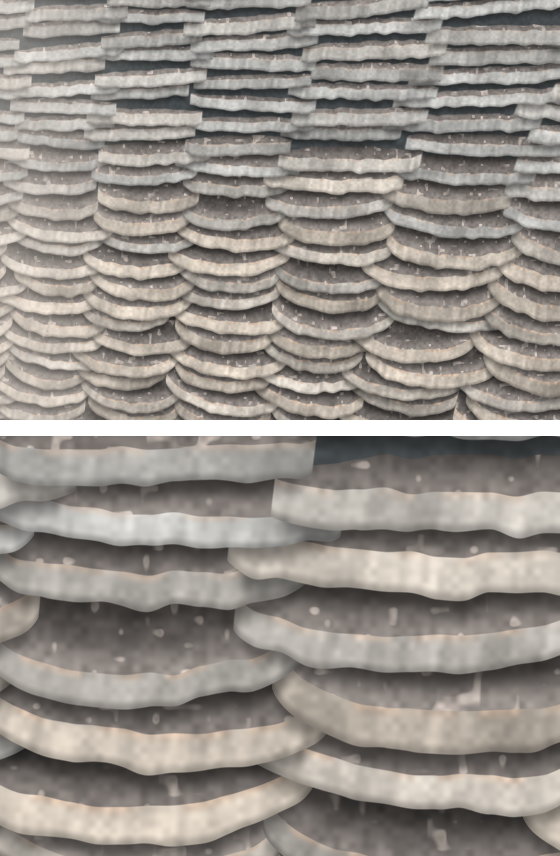
Top: the whole. Bottom: its middle third, enlarged.
A Shadertoy shader for this pattern:

```glsl
// Leaning stacks of rough round slabs, edge-on at the top and seen from above lower down.
// Warped coordinates give interleaved columns and fanned rows; discs are painted
// bottom to top, each with a ribbed rim, a dusty top face and a shadow below.

#define ROWS_LEFT 23.5     // slabs per canvas height at the left side
#define ROWS_RIGHT 17.5    // and at the right side
#define EYE_LEVEL 0.72     // height where the rows run level
#define DISC_HALF 0.59     // half width of a slab, in columns
#define RIM 0.58           // rim thickness, in rows
#define SAG_TOP 0.12       // depth of the front arc near the top, in rows
#define SAG_LOW 1.30       // and near the bottom
#define JITTER 0.26        // irregularity of position and tilt
#define HAZE 0.34          // glare at the left side

const vec3 GAP_COLOR   = vec3(0.23, 0.25, 0.26);
const vec3 FACE_COLOR  = vec3(0.46, 0.435, 0.42);
const vec3 COOL_RIM    = vec3(0.69, 0.69, 0.68);
const vec3 WARM_RIM    = vec3(0.75, 0.71, 0.66);
const vec3 CLAY_COLOR  = vec3(0.77, 0.65, 0.56);
const vec3 GLARE_COLOR = vec3(0.92, 0.88, 0.84);

vec3 hash3(vec2 p) {
    vec3 v = fract(p.xyx * vec3(0.1031, 0.1030, 0.0973));
    v += dot(v, v.yxz + 33.33);
    return fract((v.xxy + v.yzz) * v.zyx);
}

float noise(vec2 p) {
    vec2 i = floor(p), f = fract(p);
    f = f * f * (3.0 - 2.0 * f);
    vec2 e = vec2(0.0, 1.0);
    return mix(mix(hash3(i).x, hash3(i + e.yx).x, f.x),
               mix(hash3(i + e.xy).x, hash3(i + e.yy).x, f.x), f.y);
}

// Column coordinate: narrow stacks at the left, wide ones at the upper right
float columnAt(float t, float y) {
    return -0.55 - 0.25 * y + 7.05 * t - (1.1 + 0.9 * y) * t * t;
}

float above(float d, float blur) { return smoothstep(-blur, blur, d); }

vec3 rimColor(vec2 p, float depth, vec2 id, vec3 rnd, float grain) {
    float low = smoothstep(2.0, -10.0, id.y * 0.5);
    vec3 c = mix(COOL_RIM, WARM_RIM, clamp(low + rnd.z - 0.5, 0.0, 1.0));
    float rib = noise(vec2(p.x * 120.0 + depth * 0.6, id.y * 5.3));
    float stain = noise(p * vec2(14.0, 30.0) + id * 3.7);
    c *= 0.86 + 0.22 * rnd.x + 0.17 * (rib - 0.5) + 0.26 * (stain - 0.5);
    // Broken clay along the upper lip, grime along the lower one
    float crumb = noise(vec2(p.x * 60.0, id.y * 9.1));
    float lip = smoothstep(0.30, 0.0, depth) * smoothstep(0.25, 0.7, crumb);
    c = mix(c, CLAY_COLOR * (0.85 + 0.35 * grain), lip * (0.3 + 0.4 * low));
    c *= 1.0 - 0.25 * smoothstep(0.7, 1.0, depth);
    return c * (0.90 + 0.2 * grain);
}

vec3 faceColor(vec2 p, float d, vec3 rnd, float grain) {
    float shade = smoothstep(0.0, 0.75, d + 0.12 * (grain - 0.5));
    vec3 c = FACE_COLOR * mix(1.08, 0.58, shade) * (0.88 + 0.24 * rnd.y);
    float speck = smoothstep(0.74, 0.92, noise(p * 95.0 + rnd.xy * 40.0));
    c += 0.22 * speck * vec3(1.0, 0.93, 0.87);
    return c * (0.76 + 0.48 * grain);
}

// Adds the slab of half-row h that lies nearest in the columns of its parity
vec3 paintDisc(vec3 color, vec2 q, vec2 p, float h, vec2 px, float grain) {
    float parity = mod(h, 2.0);
    vec2 id = vec2(2.0 * floor((q.x - parity) * 0.5 + 0.5) + parity, h);
    vec3 rnd = hash3(id + 71.0);
    vec3 shift = hash3(id + 137.0) - 0.5;

    float halfWidth = DISC_HALF * (0.90 + 0.24 * rnd.x);
    float u = (q.x - id.x - JITTER * shift.x) / halfWidth;
    if (abs(u) > 1.0) return color;

    // Front arc, measured in rows
    float arc = sqrt(1.0 - u * u);
    float sag = mix(SAG_LOW, SAG_TOP, smoothstep(-7.0, 0.5, h * 0.5));
    sag *= 0.85 + 0.3 * rnd.y;
    float rough = noise(vec2(p.x * 48.0, h * 7.0)) - 0.5;
    float front = h * 0.5 + JITTER * (1.3 * shift.y + 1.5 * shift.z * u)
                - sag * arc + 0.11 * rough;
    float thick = RIM * (0.84 + 0.32 * rnd.z);
    thick += 0.10 * (noise(vec2(p.x * 36.0, h * 3.0 + 50.0)) - 0.5);

    float d = q.y - front;
    float side = smoothstep(0.0, 2.0 * px.x / halfWidth, 1.0 - abs(u));
    float body = side * above(d + thick, px.y) * above(2.0 * sag * arc - d, px.y);

    // Soft shadow on whatever lies underneath
    float shadow = smoothstep(-thick - 0.42, -thick, d) * above(-d, px.y);
    color *= 1.0 - 0.42 * shadow * smoothstep(0.0, 0.15, 1.0 - abs(u));

    vec3 slab = mix(rimColor(p, clamp(-d / thick, 0.0, 1.0), id, rnd, grain),
                    faceColor(p, d, rnd, grain), above(d, px.y));
    return mix(color, slab, body);
}

void mainImage(out vec4 fragColor, in vec2 fragCoord) {
    vec2 p = fragCoord / iResolution.y;
    float t = fragCoord.x / iResolution.x;
    float rows = mix(ROWS_LEFT, ROWS_RIGHT, t);
    vec2 q = vec2(columnAt(t, p.y), (p.y - EYE_LEVEL) * rows);
    vec2 px = vec2(6.0 / iResolution.x, rows / iResolution.y);

    float grain = 0.6 * noise(p * 170.0) + 0.4 * noise(p * 75.0 + 19.0);
    vec3 color = GAP_COLOR * (0.85 + 0.3 * grain);
    float first = floor(2.0 * q.y) - 4.0;
    for (int i = 0; i < 13; i++)
        color = paintDisc(color, q, p, first + float(i), px, grain);

    // Glare from the left, slight overall lift
    color = mix(color, GLARE_COLOR, 0.04 + HAZE * smoothstep(0.32, 0.0, t));
    fragColor = vec4(clamp(color * 1.05, 0.0, 1.0), 1.0);
}
```
